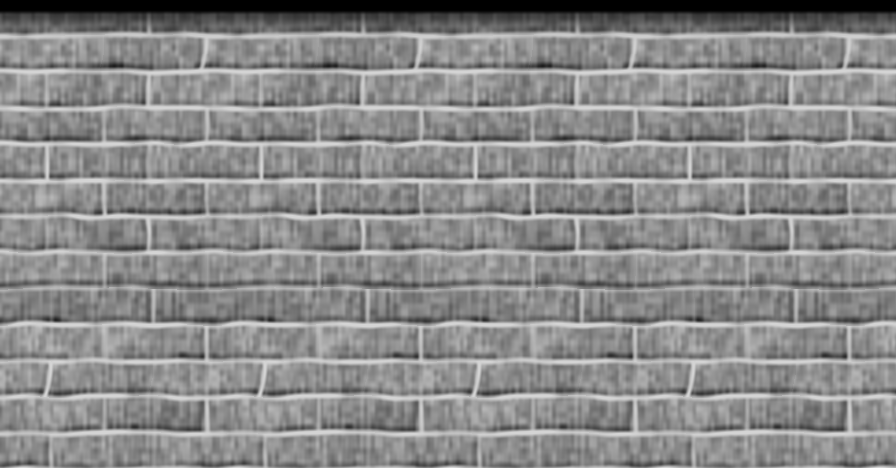
Give the GLSL for this texture, as a Shadertoy shader.

```glsl
// Weathered grey brick wall below a black strip: thirteen courses of long, thin bricks.
// Each course holds two bricks per repeat, parted by soft pale joints of varying strength.
// Grain and wear come from value noise that wraps with the horizontal repeat.

// Lengths are in canvas heights, measured from the top edge
const float COURSE = 0.0772;       // height of one course
const float FIRST_BED = 0.0759;    // depth of the first bed joint
const float REPEAT = 0.4577;       // width of a pair of bricks
const float BED_WIDTH = 0.0105;
const float JOINT_WIDTH = 0.0085;
const float STRIP = 0.027;         // depth of the black strip
const float STRIP_SHADE = 0.085;   // depth where its shadow ends

// Fractions of a repeat
const float FIRST_JOINT = 0.217;
const float SPLIT = 0.478;         // width of the first brick of a pair
const float BOND_SHIFT = 0.272;    // offset of odd courses
const float LOW_SHIFT = 0.022;     // extra offset of the lower even courses
const float LEAN = 0.028;          // slant of the crooked joints

// Grey levels
const float BRICK = 0.555;
const float MORTAR = 0.83;
const float GRAIN = 0.17;
const float MOTTLE = 0.15;
const float PATCH = 0.07;
const float SHADOW = 0.27;
const float DARK_COURSE = 8.0;

// Strength of the first and second joint of each course, from the top
const vec2 JOINTS[13] = vec2[13](
    vec2(0.35, 0.90), vec2(0.12, 0.95), vec2(0.50, 0.90), vec2(0.60, 0.75),
    vec2(0.95, 0.55), vec2(0.95, 0.65), vec2(0.35, 1.00), vec2(0.55, 0.30),
    vec2(0.20, 0.70), vec2(0.35, 1.00), vec2(1.00, 0.12), vec2(0.60, 0.90),
    vec2(0.70, 0.25));

float hash(vec2 p) {
    vec3 q = fract(vec3(p.xyx) * 0.1031);
    q += dot(q, q.yzx + 33.33);
    return fract((q.x + q.y) * q.z);
}

// Value noise, wrapping after `cells` steps across
float noise(vec2 p, float cells) {
    vec2 i = floor(p), f = fract(p);
    f = f * f * (3.0 - 2.0 * f);
    float x0 = mod(i.x, cells), x1 = mod(i.x + 1.0, cells);
    return mix(mix(hash(vec2(x0, i.y)), hash(vec2(x1, i.y)), f.x),
               mix(hash(vec2(x0, i.y + 1.0)), hash(vec2(x1, i.y + 1.0)), f.x), f.y);
}

// Signed noise at `cells` per repeat across and `rows` per course down
float wear(vec2 p, float cells, float rows, float seed) {
    return noise(p * vec2(cells, rows) + vec2(0.0, seed), cells) - 0.5;
}

// Soft line that stays at least about a pixel wide
float line(float d, float width) {
    return 1.0 - smoothstep(0.0, max(width, 1.5 / iResolution.y), abs(d));
}

void mainImage(out vec4 fragColor, in vec2 fragCoord) {
    vec2 p = fragCoord / iResolution.y;
    float depth = 1.0 - p.y;

    // Wall coordinates: repeats across, courses down
    vec2 wall = vec2(p.x / REPEAT, (depth - FIRST_BED) / COURSE + 1.0);
    float nearestBed = floor(wall.y + 0.5);
    float level = wall.y + 0.09 * wear(vec2(wall.x, nearestBed), 7.0, 1.0, 40.0);
    float course = clamp(floor(level), 0.0, 12.0);
    float down = clamp(level - course, 0.0, 1.0);

    // Brick within the pair, with two courses of crooked joints
    float crooked = 1.0 - step(0.5, abs(mod(course, 9.0) - 1.0));
    float odd = mod(course, 2.0);
    float shift = FIRST_JOINT + odd * BOND_SHIFT + (1.0 - odd) * step(7.5, course) * LOW_SHIFT;
    float across = wall.x - shift + crooked * LEAN * down * down
                 + 0.008 * wear(wall, 9.0, 2.0, 70.0);
    float pairId = floor(across);
    float t = across - pairId;
    float side = step(SPLIT, t);

    // Brick face: tone, vertical grain, mottling and broad patches
    float tone = BRICK + 0.05 * (hash(vec2(course + 3.0, side + 11.0)) - 0.5)
               + 0.03 * (hash(vec2(pairId * 2.0 + side + 20.0, course + 5.0)) - 0.5);
    tone -= 0.07 * (1.0 - step(0.5, abs(course - DARK_COURSE)));
    tone += GRAIN * wear(wall, 58.0, 2.2, 0.0);
    tone += MOTTLE * wear(wall, 27.0, 6.0, 100.0);
    tone += PATCH * wear(wall, 5.0, 1.5, 200.0) + 0.05 * (0.5 - down);

    // Shadow along the lower edge of each brick
    float worn = 0.35 + 0.4 * hash(vec2(course, 7.0)) + 0.9 * wear(wall, 8.0, 1.0, 300.0);
    tone -= SHADOW * clamp(worn, 0.0, 1.0) * smoothstep(0.70, 0.88, down);

    // Upright joints, with a thin shade to their left
    float toFirst = (t - floor(t + 0.5)) * REPEAT;
    float toSecond = (t - SPLIT) * REPEAT;
    vec2 strength = JOINTS[int(course)];
    vec2 shade = strength * vec2(line(toFirst + 0.011, 0.009), line(toSecond + 0.011, 0.009));
    vec2 joint = strength * vec2(line(toFirst, JOINT_WIDTH), line(toSecond, JOINT_WIDTH));
    float fade = 0.9 + 0.5 * wear(wall, 12.0, 3.0, 400.0);
    tone -= 0.09 * max(shade.x, shade.y);
    tone = mix(tone, MORTAR, clamp(max(joint.x, joint.y) * fade, 0.0, 1.0));

    // Bed joints, fainter above the dark course
    float bed = line((level - nearestBed) * COURSE, BED_WIDTH);
    float faint = 1.0 - 0.4 * (1.0 - step(0.5, abs(nearestBed - DARK_COURSE)));
    float bedWear = 0.92 + 0.5 * wear(vec2(wall.x, nearestBed), 11.0, 1.0, 500.0);
    tone = mix(tone, MORTAR, clamp(bed * faint * bedWear, 0.0, 1.0));

    // Black strip and the shadow it casts
    tone *= mix(0.42, 1.0, smoothstep(STRIP, STRIP_SHADE, depth));
    tone *= smoothstep(STRIP - 0.006, STRIP + 0.006, depth);
    fragColor = vec4(vec3(clamp(tone, 0.0, 1.0)), 1.0);
}
```
